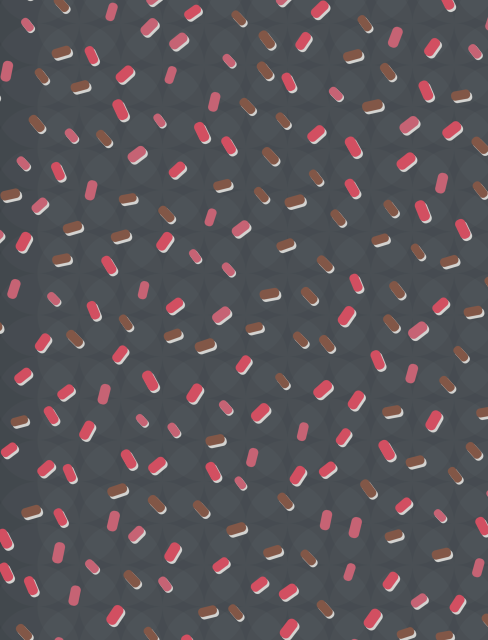
Give the GLSL for this pattern, as a Shadertoy shader.

```glsl
// Sugar sprinkles scattered over a slate ground of overlapping circles.
// The ground counts translucent discs on a square lattice; the sprinkles are
// rounded bars on a jittered, turned grid, each with a pale offset underside.

#define DISC_PITCH 0.0651                // spacing and radius of the ground discs
#define DISC_ORIGIN vec2(0.0586, 0.0521) // first lattice point
#define DISC_VEIL 0.0145                 // brightness added by each disc
#define CELL 0.0628                      // mean distance between sprinkles
#define JITTER 0.44                      // scatter within a cell
#define GRID_TURN 0.33                   // rotation of the scatter grid
#define UNDERSIDE vec2(0.0032, -0.0038)  // offset of the pale lower layer

const vec3 SLATE = vec3(0.245, 0.267, 0.287);
const vec3 RED   = vec3(0.825, 0.31, 0.38);
const vec3 PINK  = vec3(0.775, 0.39, 0.455);
const vec3 BROWN = vec3(0.51, 0.34, 0.28);
const vec3 CREAM = vec3(0.83, 0.83, 0.82);

struct Sprinkle {
    vec3 color;
    float angle;      // degrees from horizontal
    vec2 halfSize;
    float underside;  // 0 = flat, 1 = full offset
};

// Four hashed values in [0,1) for an integer cell
vec4 hash4(vec2 cell) {
    uvec2 q = uvec2(ivec2(cell) + 4096);
    uint n = q.x * 1597u + q.y * 51749u;
    vec4 r;
    for (int i = 0; i < 4; i++) {
        n = n * 747796405u + 2891336453u;
        uint w = ((n >> ((n >> 28u) + 4u)) ^ n) * 277803737u;
        n = (w >> 22u) ^ w;
        r[i] = float(n >> 8u) / 16777216.0;
    }
    return r;
}

mat2 rotation(float a) {
    float c = cos(a), s = sin(a);
    return mat2(c, s, -s, c);
}

// Coverage of a shape from its signed distance
float cover(float d, float px) {
    return 1.0 - smoothstep(-0.7 * px, 0.7 * px, d);
}

// Rounded bar with its long side along x
float barDistance(vec2 p, vec2 halfSize) {
    float r = halfSize.y * 0.88;
    vec2 q = abs(p) - halfSize + r;
    return length(max(q, 0.0)) + min(max(q.x, q.y), 0.0) - r;
}

// Colour family and one of its few typical directions
Sprinkle chooseSprinkle(float kind, float size) {
    Sprinkle s;
    if (kind < 0.18)      s = Sprinkle(BROWN, 15.0, vec2(0.0150, 0.0073), 1.0);
    else if (kind < 0.37) s = Sprinkle(BROWN, -50.0, vec2(0.0144, 0.0071), 0.8);
    else if (kind < 0.49) s = Sprinkle(RED, -63.0, vec2(0.0155, 0.0079), 0.9);
    else if (kind < 0.62) s = Sprinkle(RED, 57.0, vec2(0.0155, 0.0081), 0.9);
    else if (kind < 0.71) s = Sprinkle(RED, 40.0, vec2(0.0152, 0.0080), 0.9);
    else if (kind < 0.80) s = Sprinkle(PINK, 40.0, vec2(0.0150, 0.0079), 0.9);
    else if (kind < 0.89) s = Sprinkle(PINK, 74.0, vec2(0.0155, 0.0077), 0.0);
    else                  s = Sprinkle(PINK, -50.0, vec2(0.0115, 0.0064), 0.6);
    s.halfSize *= mix(0.9, 1.08, size);
    return s;
}

// Overlapping discs; the lattice starts at column zero, leaving a dark margin
vec3 discGround(vec2 p, float px) {
    vec2 g = (p - DISC_ORIGIN) / DISC_PITCH;
    vec2 base = floor(g);
    float layers = 0.0;
    for (int y = -1; y <= 2; y++)
    for (int x = -1; x <= 2; x++) {
        vec2 center = base + vec2(x, y);
        if (center.x < 0.0) continue;
        layers += cover((length(g - center) - 1.0) * DISC_PITCH, px);
    }
    return SLATE + DISC_VEIL * layers;
}

void mainImage(out vec4 fragColor, in vec2 fragCoord) {
    float px = 1.0 / iResolution.y;
    vec2 p = fragCoord * px;
    vec3 color = discGround(p, px);

    // Sprinkles of the neighbouring cells
    mat2 turn = rotation(GRID_TURN);
    vec2 home = floor(turn * p / CELL);
    for (int y = -1; y <= 1; y++)
    for (int x = -1; x <= 1; x++) {
        vec2 cell = home + vec2(x, y);
        vec4 h = hash4(cell);
        vec2 center = (cell + 0.5 + JITTER * (h.xy - 0.5)) * CELL * turn;
        Sprinkle s = chooseSprinkle(h.z, h.w);
        float wobble = 10.0 * (fract(h.w * 7.3) - 0.5);
        mat2 toBar = rotation(-radians(s.angle + wobble));
        vec2 d = p - center;
        float top = barDistance(toBar * d, s.halfSize);
        float low = barDistance(toBar * (d - UNDERSIDE * s.underside), s.halfSize);
        color = mix(color, CREAM, cover(low, px) * step(0.01, s.underside));
        color = mix(color, s.color, cover(top, px));
    }
    fragColor = vec4(color, 1.0);
}
```
